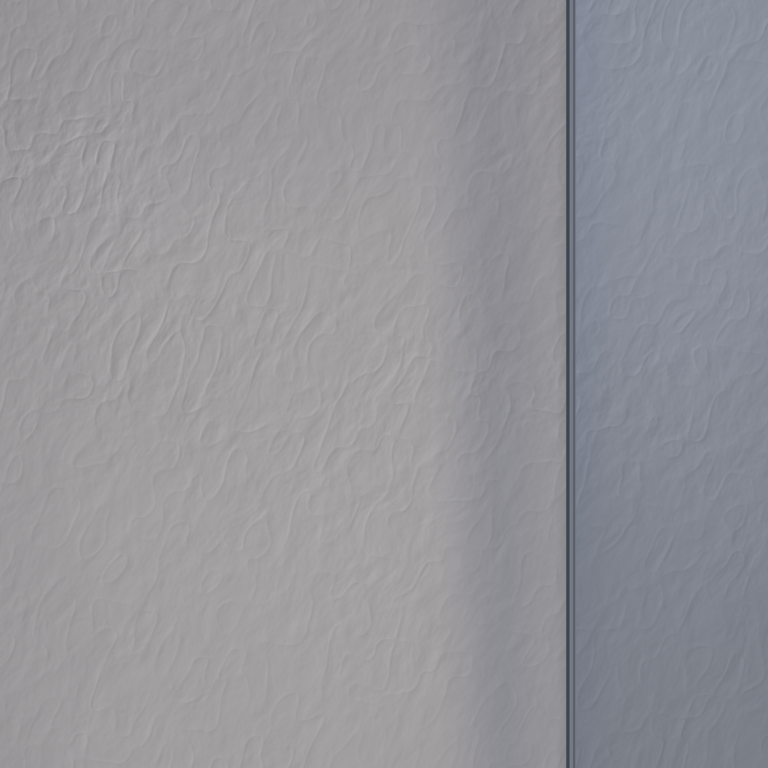
A Shadertoy shader for this texture:

```glsl
// Two painted plaster walls meeting at a narrow vertical joint.
// Smooth gradients set the light on each wall; the trowelled relief is
// layered value noise, embossed by a light from the upper left.
#define JOINT_X 0.7435
#define JOINT_HALF 0.0065
#define RELIEF 0.060
#define GRAIN 58.0
#define LIGHT_STEP vec2(-0.0026, 0.0018)
#define WARM_WALL vec3(0.622, 0.612, 0.620)
#define SHADE_WALL vec3(0.540, 0.540, 0.570)
#define COOL_WALL vec3(0.535, 0.555, 0.605)
#define LOW_WALL vec3(0.482, 0.498, 0.535)
#define JOINT_DARK vec3(0.235, 0.260, 0.295)
#define JOINT_MID vec3(0.455, 0.475, 0.520)

float hash(vec2 p) {
    vec3 q = fract(vec3(p.xyx) * 0.1031);
    q += dot(q, q.yzx + 33.33);
    return fract((q.x + q.y) * q.z);
}

float noise(vec2 p) {
    vec2 cell = floor(p), f = fract(p);
    f = f * f * (3.0 - 2.0 * f);
    float low = mix(hash(cell), hash(cell + vec2(1, 0)), f.x);
    float high = mix(hash(cell + vec2(0, 1)), hash(cell + vec2(1, 1)), f.x);
    return mix(low, high, f.y);
}

float fbm(vec2 p) {
    float sum = 0.0, amp = 0.5;
    for (int i = 0; i < 4; i++) {
        sum += amp * noise(p);
        p = mat2(0.8, 0.6, -0.6, 0.8) * p * 2.03 + 17.0;
        amp *= 0.5;
    }
    return sum;
}

// Slanted plaster strokes, with fine grain and sparse raised ridges.
float plasterHeight(vec2 uv) {
    vec2 p = vec2(uv.x - 0.35 * uv.y, uv.y + 0.2 * uv.x) + 3.0;
    vec2 warp = vec2(noise(p * 19.0), noise(p * 19.0 + 40.0)) * 0.018;
    float strokes = fbm((p + warp) * vec2(GRAIN, GRAIN * 0.6));
    float ridge = 1.0 - abs(2.0 * noise((p + warp) * vec2(46.0, 30.0)) - 1.0);
    return strokes + 0.28 * pow(ridge, 5.0);
}

// Broad patch, 1 at its centre and fading outward.
float patchAt(vec2 uv, vec2 centre, vec2 size) {
    vec2 d = (uv - centre) / size;
    return exp(-dot(d, d));
}

vec3 leftWall(vec2 uv) {
    vec3 col = WARM_WALL;
    col += vec3(0.014, 0.016, 0.010) * patchAt(uv, vec2(0.45, 0.30), vec2(0.28, 0.40));
    col -= vec3(0.022, 0.022, 0.018) * smoothstep(0.65, 1.0, uv.y);
    col -= 0.018 * smoothstep(0.16, 0.0, uv.x);
    // Soft shadow before the corner, with a paler return beside the joint.
    float begin = mix(0.565, 0.53, uv.y);
    float shade = smoothstep(begin, begin + 0.10, uv.x);
    shade *= 1.0 - 0.42 * smoothstep(0.65, 0.725, uv.x);
    col = mix(col, SHADE_WALL, shade * mix(0.92, 0.78, uv.y));
    return col - 0.03 * smoothstep(0.722, 0.738, uv.x);
}

vec3 rightWall(vec2 uv) {
    vec3 col = mix(LOW_WALL, COOL_WALL, smoothstep(0.02, 0.92, uv.y));
    float across = (uv.x - JOINT_X) / (1.0 - JOINT_X);
    col += 0.018 * patchAt(uv, vec2(0.90, 0.55), vec2(0.12, 0.35));
    return col - vec3(0.022, 0.018, 0.008) * smoothstep(0.25, 0.0, across);
}

void mainImage(out vec4 fragColor, in vec2 fragCoord) {
    vec2 uv = fragCoord / iResolution.xy;
    float aa = 1.0 / iResolution.x;
    float side = smoothstep(-aa, aa, uv.x - JOINT_X);
    vec3 col = mix(leftWall(uv), rightWall(uv), side);

    // Relief is coarser at the upper left and quiet low on the warm wall.
    float rough = 0.65 + 0.5 * noise(uv * 6.0 + 9.0);
    rough += 0.75 * patchAt(uv, vec2(0.07, 0.80), vec2(0.16, 0.10));
    rough += 0.45 * patchAt(uv, vec2(0.08, 0.60), vec2(0.20, 0.16));
    rough *= mix(0.75, 1.0, smoothstep(0.0, 0.5, uv.y));
    float slope = plasterHeight(uv + LIGHT_STEP) - plasterHeight(uv);
    col -= RELIEF * rough * clamp(slope * 2.2, -0.6, 0.6);
    col += 0.014 * (fbm(uv * vec2(9.0, 6.0)) - 0.47);

    // Joint: a grey strip bounded by a strong and a faint dark seam.
    float d = uv.x - JOINT_X;
    float strip = 1.0 - smoothstep(JOINT_HALF - aa, JOINT_HALF + aa, abs(d));
    col = mix(col, JOINT_MID, strip * 0.85);
    float seam = 1.0 - smoothstep(0.0012, 0.0030, abs(d + 0.0040));
    float faint = 1.0 - smoothstep(0.0006, 0.0024, abs(d - 0.0040));
    col = mix(col, JOINT_DARK, max(seam * 0.95, faint * 0.45));

    fragColor = vec4(clamp(col, 0.0, 1.0), 1.0);
}
```
